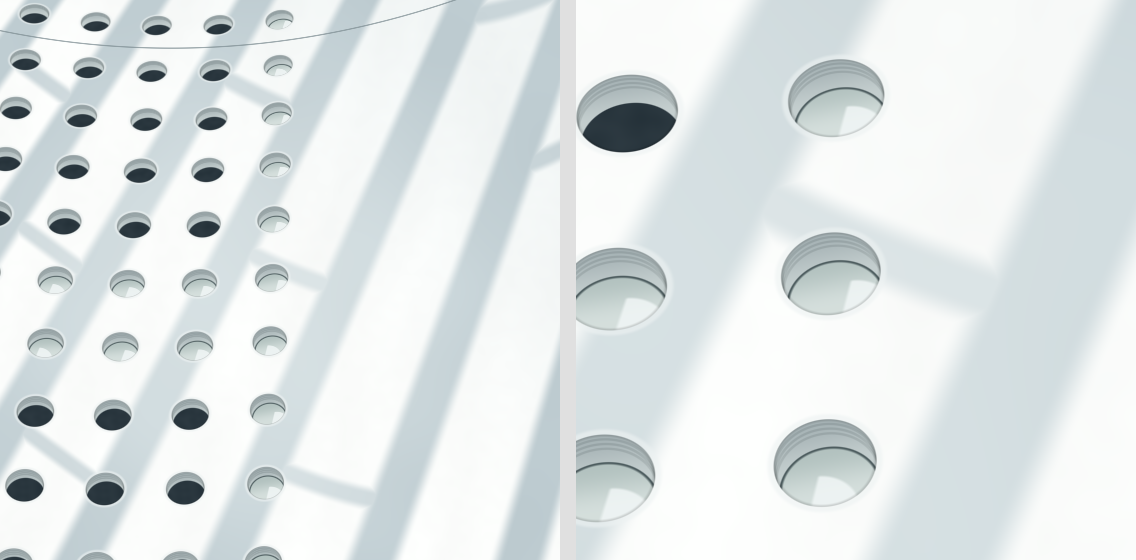
Left: the whole. Right: its middle third, enlarged.
A WebGL 2 fragment shader for this pattern:

```glsl
#version 300 es
precision highp float;
// Sunlit white wall with rows of round openings, slanting soft shadows and a thin wire.

uniform vec2 u_resolution;
out vec4 fragColor;

float hash(vec2 p) {
  p = fract(p * vec2(0.1231, 0.3457) + 0.17);
  p += dot(p, p.yx + 33.3);
  return fract((p.x + p.y) * p.x * 7.13);
}

float cornerSlope(vec2 cell, vec2 offset) {
  float angle = 6.2832 * hash(cell);
  return dot(vec2(cos(angle), sin(angle)), offset);
}

float gradientNoise(vec2 p) {
  vec2 i = floor(p), f = fract(p);
  vec2 w = f * f * f * (f * (f * 6.0 - 15.0) + 10.0);
  vec2 e = vec2(1.0, 0.0);
  return mix(mix(cornerSlope(i, f), cornerSlope(i + e, f - e), w.x),
             mix(cornerSlope(i + e.yx, f - e.yx), cornerSlope(i + 1.0, f - 1.0), w.x), w.y);
}

// Fan of slanting bars, joined by short curved struts in alternate gaps
float shadowAmount(vec2 p) {
  float bar = (p.x - 0.078 + 0.728 * p.y) / (0.189 + 0.074 * p.y);
  float halfWidth = 0.178 - 0.018 * p.y;
  float fromBar = abs(bar - floor(bar + 0.5));
  float bars = 1.0 - smoothstep(halfWidth - 0.055, halfWidth + 0.055, fromBar);

  float gap = floor(bar);
  float along = p.y - 0.75 * p.x + 0.417 * p.x * p.x * p.x;
  along -= 0.085 - 0.11 * gap + 0.4 * mod(gap, 2.0);
  along = abs(along - 0.87 * floor(along / 0.87 + 0.5));
  float struts = 0.8 * (1.0 - smoothstep(0.008, 0.026, along));
  return max(bars, struts);
}

vec3 wallColor(vec2 p) {
  float corner = smoothstep(0.45, 1.3, p.x + 0.5 - p.y);
  vec3 lit = mix(vec3(0.985, 0.99, 0.985), vec3(0.93, 0.95, 0.95), corner * 0.7);
  float folds = gradientNoise(vec2(p.x * 11.0 + p.y * 3.0, p.y * 3.5));
  lit += 0.022 * folds + 0.006 * gradientNoise(p * 40.0);

  float depth = smoothstep(0.1, 0.65, distance(p, vec2(0.42, 0.55)));
  vec3 shade = mix(vec3(0.835, 0.875, 0.885), vec3(0.745, 0.80, 0.82), depth);
  shade += 0.02 * gradientNoise(p * 5.0 + 7.0);
  return mix(lit, shade, shadowAmount(p));
}

// Opening seen at a slant: thick inner rim above, dark room or pale glass below
vec3 addHole(vec3 color, vec2 p, float row, float column, float pixel) {
  float d = column - 2.0;
  float spacing = 0.1094 + row * (0.00326 + 0.000124 * row);
  vec2 center = vec2(0.499 - row * (0.0023 + 0.0001 * row) - (4.0 - column) * spacing,
    0.0456 + row * (0.0802 + row * (0.00157 + 0.000167 * row)) - 0.0039 * d * d + 0.0026 * d);
  vec2 radius = vec2(0.0262 + 0.00104 * row, 0.0169 + 0.0015 * row);
  if (column > 3.5) radius.x *= 0.95;

  float tilt = 0.02 + 0.045 * column;
  vec2 q = p - center;
  q = vec2(cos(tilt) * q.x - sin(tilt) * q.y, sin(tilt) * q.x + cos(tilt) * q.y) / radius;
  float soft = pixel / radius.y;
  float edge = length(q) - 1.0;
  if (edge > 0.3) return color;

  // Inner rim with fine layers
  float top = smoothstep(0.2, -1.0, q.y);
  vec3 inside = mix(vec3(0.77, 0.81, 0.81), vec3(0.65, 0.70, 0.71), top);
  for (float layer = 1.0; layer < 4.0; layer++) {
    float ring = abs(length(q - vec2(0.0, 0.11 * layer)) - 1.0);
    inside -= 0.07 * (1.0 - smoothstep(0.01, 0.025 + soft, ring));
  }

  // Far opening, shifted down by the wall thickness
  float far = length(q - vec2(0.0, 0.94 - 0.05 * row)) - 1.0;
  bool glazed = column > 3.5 || abs(row - 5.5) < 1.0;
  vec3 room = vec3(0.16, 0.21, 0.24) + 0.025 * gradientNoise(q * 2.0 + row);
  if (glazed) {
    float seed = hash(vec2(row + 3.0, column + 11.0));
    room = mix(vec3(0.70, 0.76, 0.75), vec3(0.83, 0.87, 0.86), smoothstep(-0.3, 0.8, q.y));
    float glare = length(q - vec2(seed - 0.5, 1.05)) - 0.75;
    float slant = q.x + 0.4 * q.y - 0.9 * seed + 0.25;
    float patchLight = (1.0 - smoothstep(0.0, 0.08, glare)) * smoothstep(-0.05, 0.05, slant);
    room = mix(room, vec3(0.95, 0.97, 0.97), 0.8 * patchLight);
    room = mix(vec3(0.30, 0.36, 0.37), room, smoothstep(0.02, 0.06 + soft, abs(far)));
  }
  inside = mix(inside, room, 1.0 - smoothstep(-soft, soft, far));

  // Pale lip and thin outline around the opening
  float lip = 1.0 - smoothstep(0.02, 0.10 + soft, abs(edge - 0.05));
  color = mix(color, vec3(0.93, 0.95, 0.95), 0.6 * lip);
  inside *= 1.0 - 0.16 * smoothstep(-0.08, 0.0, edge);
  return mix(color, inside, 1.0 - smoothstep(-soft, soft, edge));
}

void main() {
  vec2 p = gl_FragCoord.xy / u_resolution;
  p.y = 1.0 - p.y;
  float pixel = 0.8 / min(u_resolution.x, u_resolution.y);
  vec3 color = wallColor(p);

  for (float row = 0.0; row < 10.0; row++)
    for (float column = 0.0; column < 5.0; column++)
      color = addHole(color, p, row, column, pixel);

  // Sagging wire
  float sag = p.x - 0.306;
  float wire = abs(p.y - 0.086 + 0.335 * sag * sag) / sqrt(1.0 + 0.45 * sag * sag);
  color = mix(color, vec3(0.50, 0.56, 0.58), 0.75 * (1.0 - smoothstep(0.0003, 0.0006 + pixel, wire)));
  fragColor = vec4(clamp(color, 0.0, 1.0), 1.0);
}
```
